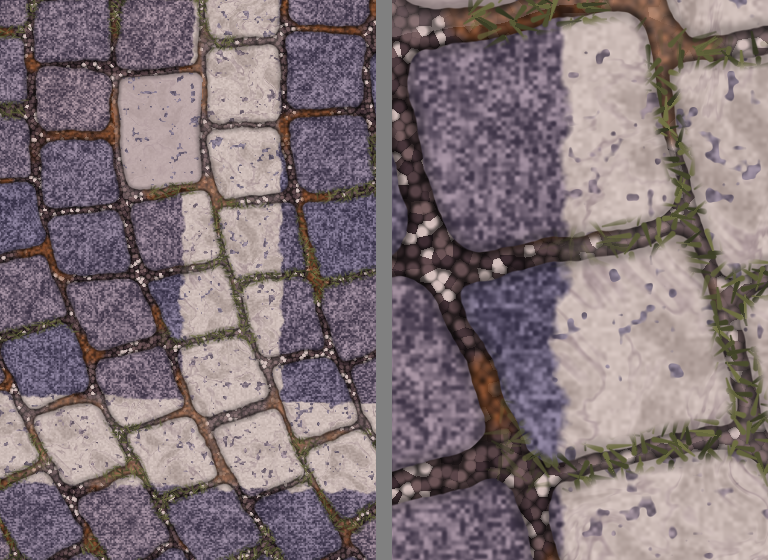
Left, the full canvas; right, a detail of the centre.
A Shadertoy shader for this texture:

```glsl
// Worn granite cobbles in bending columns, crossed by two flaking white road lines.
// Each stone is a jittered rounded box in a curved grid; gravel, moss and grass
// fill the joints. One unit is about one stone; y runs downwards.

float hash(vec2 p) {
    return fract(sin(dot(p, vec2(127.1, 311.7))) * 43758.5453);
}

vec2 hash2(vec2 p) {
    return vec2(hash(p), hash(p + 37.4));
}

float noise(vec2 p) {
    vec2 i = floor(p), f = fract(p);
    f = f * f * (3.0 - 2.0 * f);
    return mix(mix(hash(i), hash(i + vec2(1, 0)), f.x),
               mix(hash(i + vec2(0, 1)), hash(i + vec2(1, 1)), f.x), f.y);
}

float fbm(vec2 p) {
    float sum = 0.0, amp = 0.53;
    for (int i = 0; i < 4; i++) {
        sum += amp * noise(p);
        p = mat2(1.6, 1.2, -1.2, 1.6) * p + 5.3;
        amp *= 0.5;
    }
    return sum;
}

// Signed distance to the stone of this cell; id is its column and row
float stoneDistance(vec2 p, out vec2 id) {
    p += 0.12 * (vec2(noise(p * 1.1), noise(p * 1.1 + 40.0)) - 0.5);
    p += 0.07 * (vec2(fbm(p * 5.0), fbm(p * 5.0 + 20.0)) - 0.5);
    float t = max(p.y - 1.0, 0.0), slope = 0.1 * t;
    float u = (p.x - 0.4 - 0.05 * t * t) / 1.17;
    float column = floor(u), x = (u - column - 0.5) * 1.17;
    float y = p.y + 0.6 * slope * x;

    float phases[7] = float[7](0.13, 0.45, 0.87, 0.57, 0.6, 0.4, 0.6);
    float phase = phases[clamp(int(column) + 2, 0, 6)];
    float pitch = 0.98 + 0.045 * abs(column);
    float row = floor((y - phase) / pitch);
    float middle = phase + pitch * (row + 0.5), halfHeight = 0.5 * pitch;
    if (column == 1.0 && y < 2.62) {   // one long slab and its neighbour
        bool slab = y > 0.97;
        row = slab ? 1.0 : 0.0;
        middle = slab ? 1.795 : 0.45;
        halfHeight = slab ? 0.825 : 0.52;
    }
    id = vec2(column, row);

    vec2 q = vec2(x, y - middle) + 0.05 * (hash2(id + 3.0) - 0.5);
    float turn = 0.12 * (hash(id + 8.0) - 0.5);
    q += turn * vec2(-q.y, q.x);
    q.x *= 1.0 + 0.2 * (hash(id + 5.0) - 0.5) * q.y;
    float corner = 0.1 + 0.08 * hash(id + 6.0);
    vec2 d = abs(q) - vec2(0.53, halfHeight - 0.055) + corner;
    return length(max(d, 0.0)) + min(max(d.x, d.y), 0.0) - corner;
}

// Signed distance to the painted lines
float lineDistance(vec2 p) {
    float left = p.y < 2.62 ? 2.65 : 2.5;
    float upright = max(max(left - p.x, p.x - 3.85), p.y - 5.7);
    float across = abs(p.y - 6.0 - 0.03 * p.x) - 0.6;
    return min(upright, across);
}

// Small pebbles: nearest point of a scattered grid
vec3 gravel(vec2 p) {
    vec2 cell = floor(p), best = cell;
    float nearest = 9.0;
    for (int k = 0; k < 9; k++) {
        vec2 c = cell + vec2(k % 3 - 1, k / 3 - 1);
        float d = length(p - c - hash2(c));
        if (d < nearest) { nearest = d; best = c; }
    }
    float tone = hash(best + 11.0);
    vec3 color = mix(vec3(0.2, 0.145, 0.165), vec3(0.45, 0.36, 0.36), tone);
    color = mix(color, vec3(0.72, 0.65, 0.64), step(0.84, tone));
    return color * mix(1.1, 0.45, smoothstep(0.3, 0.75, nearest));
}

// Grass blades: x is coverage, y is brightness
vec2 grass(vec2 p, float aa) {
    vec2 result = vec2(0.0), cell = floor(p / 0.09);
    for (int k = 0; k < 18; k++) {
        vec2 c = cell + vec2(k % 3 - 1, (k / 3) % 3 - 1), seed = c + float(k / 9) * 71.0;
        vec2 root = (c + hash2(seed)) * 0.09;
        float angle = 6.283 * hash(seed + 9.0);
        vec2 blade = 0.1 * vec2(cos(angle), sin(angle)), v = p - root;
        float along = clamp(dot(v, blade) / dot(blade, blade), 0.0, 1.0);
        float d = length(v - blade * along) - 0.013 * (1.0 - 0.7 * along);
        float cover = smoothstep(aa, -aa, d) * smoothstep(0.58, 0.68, noise(root * 1.3 + 2.0));
        if (cover > result.x) result = vec2(cover, hash(seed + 4.0));
    }
    return result;
}

void mainImage(out vec4 fragColor, in vec2 fragCoord) {
    float aa = 7.68 / iResolution.y;
    vec2 p = vec2(fragCoord.x, iResolution.y - fragCoord.y) * aa, id;
    float d = stoneDistance(p, id);
    bool slab = id == vec2(1.0, 1.0);

    // Speckled granite, each stone with its own tint
    float grain = 0.55 * noise(p * 48.0) + 0.3 * noise(p * 24.0) + 0.35 * (fbm(p * 5.0) - 0.28);
    vec3 stone = mix(vec3(0.23, 0.2, 0.27), vec3(0.67, 0.61, 0.67), smoothstep(0.1, 0.95, grain));
    stone *= mix(vec3(0.86, 0.88, 0.97), vec3(1.09, 1.04, 1.0), hash(id + 21.0));

    // Flaking paint with curled ridges
    float flakes = fbm(p * 5.0 + 2.0 * noise(p * 3.0));
    float ridge = smoothstep(0.07, 0.0, abs(flakes - 0.5)) * noise(p * 6.0 + 9.0);
    vec3 paint = mix(vec3(0.8, 0.735, 0.715), vec3(0.6, 0.52, 0.54), 0.75 * ridge);
    paint -= 0.12 * smoothstep(0.5, 0.75, flakes) - 0.1 * (noise(p * 45.0) - 0.5);
    if (slab) paint = mix(paint, vec3(0.7, 0.62, 0.63), 0.65);
    float edge = slab ? -1.0 : lineDistance(p) + 0.16 * (fbm(p * 7.0) - 0.5);
    float painted = smoothstep(0.025, -0.025, edge);
    float chips = smoothstep(0.69, 0.78, 0.6 * noise(p * 11.0) + 0.4 * noise(p * 30.0));
    stone = mix(stone, paint, painted * (1.0 - 0.75 * chips));
    stone *= mix(0.76, 1.0, smoothstep(0.0, -0.07, d));

    // Joints: gravel with rusty moss, shaded beside the stones
    vec3 joint = gravel(p * 19.0);
    joint = mix(joint, vec3(0.42, 0.24, 0.13) * (0.5 + noise(p * 30.0)),
                0.75 * smoothstep(0.58, 0.75, noise(p * 2.3 + 30.0)));
    joint = mix(joint, paint, 0.25 * painted);
    joint *= mix(0.55, 1.05, smoothstep(0.0, 0.05, d));
    vec3 color = mix(stone, joint, smoothstep(-aa, aa, d));

    vec2 blades = grass(p, aa);
    vec3 green = mix(vec3(0.2, 0.21, 0.13), vec3(0.45, 0.45, 0.27), blades.y);
    color = mix(color, green, blades.x * smoothstep(-0.06, 0.0, d));
    fragColor = vec4(color, 1.0);
}
```
